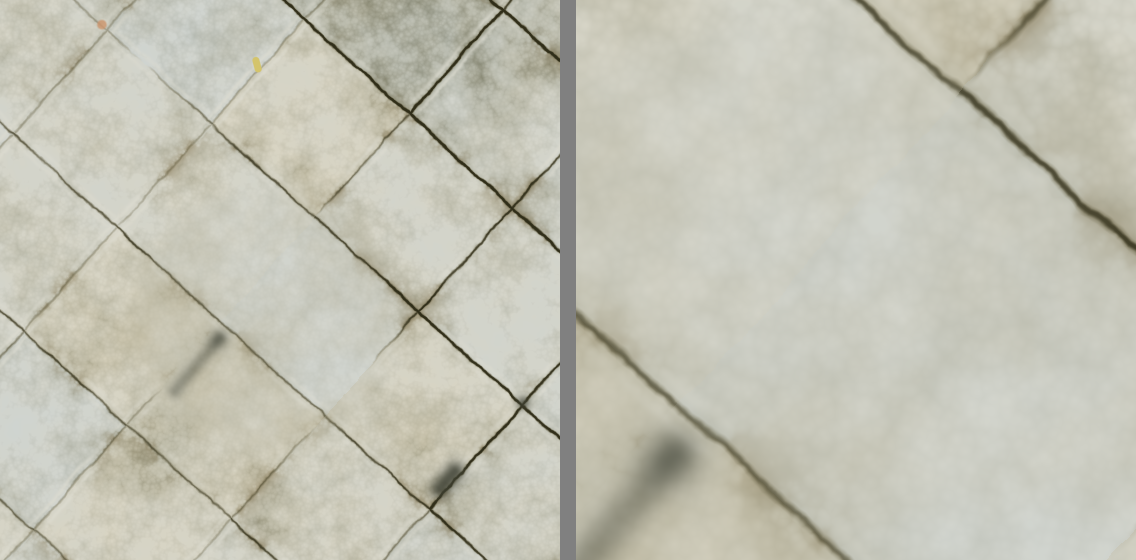
Left: the whole. Right: its middle third, enlarged.
Give the GLSL for this texture, as a WebGL 1 fragment shader.

```glsl
precision highp float;
// Weathered square concrete pavers laid on a tilted grid, about four to the canvas side.
// Joints come from the distance to the nearest grid line, each segment with its own wear;
// the stone is layered sines for clouds plus cellular noise for grain, with soft stains on top.
uniform vec2 u_resolution;

#define TILE 0.25
#define TILT 0.734
#define GRID_ORIGIN vec2(0.376, 0.779)
#define JOINT_HALF_WIDTH 0.0024
#define CLOUD_AMOUNT 0.36
#define GRAIN_AMOUNT 0.75
#define EDGE_GRIME 0.30
#define PALE vec3(0.835, 0.83, 0.78)
#define MID vec3(0.73, 0.73, 0.67)
#define DEEP vec3(0.53, 0.53, 0.45)
#define OLIVE vec3(0.41, 0.39, 0.28)
#define SOIL vec3(0.19, 0.18, 0.10)

float hash(vec2 p) {
  return fract(sin(dot(p, vec2(127.1, 311.7))) * 4375.85);
}

// Distance to the nearest jittered cell point, centred on zero.
float cellular(vec2 p) {
  vec2 cell = floor(p), f = fract(p);
  float nearest = 2.0;
  for (int y = -1; y <= 1; y++) {
    for (int x = -1; x <= 1; x++) {
      vec2 o = vec2(float(x), float(y));
      vec2 jitter = vec2(hash(cell + o), hash(cell + o + 57.3));
      nearest = min(nearest, length(o + jitter - f));
    }
  }
  return nearest - 0.48;
}

// Rough stone grain: four octaves of cells.
float grainNoise(vec2 p) {
  float sum = 0.0, amp = 0.42;
  p *= 15.0;
  for (int i = 0; i < 4; i++) {
    sum += amp * cellular(p);
    p = mat2(0.8, 0.6, -0.6, 0.8) * p * 2.1 + 7.7;
    amp *= 0.8;
  }
  return sum;
}

// Broad soft blotches: layered sines, each bent by the other axis.
float clouds(vec2 p) {
  float sum = 0.0, amp = 0.5;
  p *= 13.0;
  for (int i = 0; i < 5; i++) {
    vec2 bend = 1.5 * sin(p.yx * 0.7 + float(i) * 2.3 + sum);
    sum += amp * sin(p.x + bend.x) * cos(p.y + bend.y);
    p = mat2(0.8, 0.6, -0.6, 0.8) * p * 1.85 + 3.1;
    amp *= 0.65;
  }
  return sum;
}

float spot(vec2 p, vec2 centre, float radius) {
  vec2 v = (p - centre) / radius;
  return exp(-dot(v, v));
}

// Soft stroke from a to b.
float smudge(vec2 p, vec2 a, vec2 b, float radius) {
  vec2 ab = b - a;
  float t = clamp(dot(p - a, ab) / dot(ab, ab), 0.0, 1.0);
  return spot(p, a + ab * t, radius);
}

vec2 groove(vec2 dist, vec2 halfWidth, float soft) {
  return 1.0 - smoothstep(halfWidth - soft, halfWidth + soft, dist);
}

void main() {
  vec2 p = gl_FragCoord.xy / u_resolution;
  float soft = max(0.0012, 0.75 / u_resolution.y);
  float cloud = clouds(p), grain = grainNoise(p);

  // Tilted grid: x counts cross joints, y counts long joints.
  float c = cos(TILT), s = sin(TILT);
  vec2 r = p - GRID_ORIGIN;
  vec2 q = vec2(c * r.x - s * r.y, s * r.x + c * r.y) / TILE;
  q += 0.006 * sin(q.yx * 9.0 + 4.0 * cloud) + 0.02 * grain;
  vec2 tile = floor(q), line = floor(q + 0.5);
  vec2 dist = abs(q - line) * TILE;
  float edge = min(dist.x, dist.y);

  // Rubbed area where the cross joints vanish and the grain softens.
  float rubbed = 1.0 - smoothstep(0.8, 1.08, length(q - vec2(1.2, -0.8)));

  // Joint strength per segment: long joints bold, cross joints mostly faint.
  float crossWear = hash(vec2(line.x, tile.y) + 4.0);
  float crossDark = 0.5 * smoothstep(0.5, 2.0, line.x + tile.y);
  float longWear = 0.72 + 0.14 * line.y + 0.2 * hash(vec2(tile.x, line.y));
  longWear -= 0.65 * spot(q, vec2(-0.7, 0.0), 0.8) + 0.2 * rubbed;
  vec2 strength = vec2((0.12 + 0.35 * crossWear + crossDark) * (1.0 - rubbed), longWear);
  strength = clamp(strength + 0.18 * cloud * (1.0 - rubbed), 0.0, 1.0);

  // Stone tone: 0 is pale, 1 is deeply weathered.
  float calm = 1.0 - 0.5 * rubbed;
  float tone = 0.18 + 0.09 * rubbed + 0.16 * (hash(tile + 9.0) - 0.5);
  tone += calm * (CLOUD_AMOUNT * cloud + GRAIN_AMOUNT * grain);
  vec2 grime = exp(-dist / 0.017) * (0.3 + 0.7 * strength);
  tone += EDGE_GRIME * max(grime.x, grime.y) * (0.8 + cloud);
  tone += 0.75 * spot(p, vec2(0.74, 0.95), 0.19) * mix(0.25, 1.0, step(1.0, q.y));
  tone += 0.25 * spot(p, vec2(0.33, 0.93), 0.12) + 0.3 * spot(p, vec2(0.28, 0.19), 0.08);
  vec3 col = mix(PALE, MID, clamp(tone * 2.0, 0.0, 1.0));
  col = mix(col, DEEP, clamp(tone * 2.0 - 1.0, 0.0, 1.15));
  col += vec3(0.012, 0.0, -0.018) * (2.0 * hash(tile + 2.0) - 1.0 + cloud);

  // Brown creep beside joints, and the pale worn rim of each paver.
  float creep = exp(-edge / 0.011) * smoothstep(0.1, 0.5, cloud + grain) * calm;
  col = mix(col, vec3(0.58, 0.52, 0.39), 0.6 * creep);
  vec2 rim = exp(-pow((dist - 0.010) / 0.004, vec2(2.0))) * vec2(1.0 - rubbed, 0.6);
  col = mix(col, vec3(0.87, 0.865, 0.82), max(rim.x, rim.y) * clamp(0.35 - 0.6 * cloud, 0.0, 0.6));

  // Olive joint shoulders, then the dark soil core.
  vec2 shoulder = groove(dist, JOINT_HALF_WIDTH * (0.65 + 0.75 * strength), soft * 1.5);
  shoulder *= smoothstep(0.0, 0.12, strength) * (0.3 + 0.55 * strength);
  vec2 core = groove(dist, JOINT_HALF_WIDTH * strength, soft) * smoothstep(0.2, 0.9, strength);
  col = mix(col, OLIVE, max(shoulder.x, shoulder.y));
  col = mix(col, SOIL, max(core.x, core.y));

  // Blurred dark smears and two small fallen leaves.
  float smear = 0.38 * smudge(p, vec2(0.392, 0.396), vec2(0.312, 0.302), 0.013);
  smear += 0.3 * spot(p, vec2(0.39, 0.393), 0.018);
  smear += 0.85 * smudge(p, vec2(0.812, 0.158), vec2(0.786, 0.128), 0.018);
  smear += 0.65 * spot(p, vec2(0.934, 0.281), 0.012);
  col = mix(col, vec3(0.25, 0.26, 0.21), min(smear, 0.9));
  float leaf = smudge(p, vec2(0.457, 0.892), vec2(0.461, 0.877), 0.007);
  col = mix(col, vec3(0.83, 0.77, 0.42), smoothstep(0.3, 0.6, leaf));
  col = mix(col, vec3(0.80, 0.58, 0.42), 0.8 * smoothstep(0.3, 0.7, spot(p, vec2(0.182, 0.956), 0.010)));

  gl_FragColor = vec4(clamp(col, 0.0, 1.0), 1.0);
}
```
